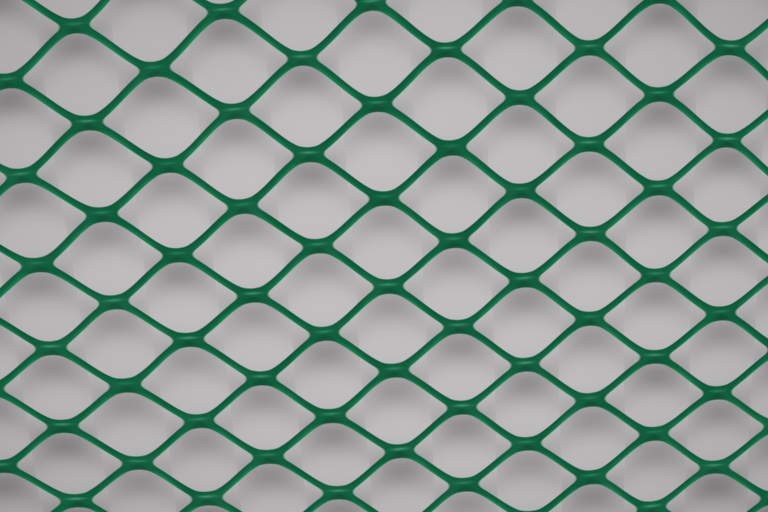
Reproduce this pattern procedurally as a Shadertoy shader.

```glsl
#define STRAND_HALF 0.0068
#define NODE_FLARE 0.0028
#define FILLET 0.017
#define S_BEND 0.6
#define SHADOW_DROP 0.036
#define SHADOW_DEPTH 0.15
#define WALL vec3(0.755, 0.747, 0.748)
#define GREEN vec3(0.06, 0.38, 0.25)
#define DARK_GREEN vec3(0.09, 0.27, 0.20)
#define LIGHT_GREEN vec3(0.08, 0.50, 0.30)
#define GLOSS vec3(0.45, 0.70, 0.57)

struct Net {
    float dist;   // distance to the strand centre lines
    float side;   // signed offset across the strand, positive below
    float width;  // local half width
    vec2 node;    // offset from the nearest junction
    vec2 id;      // index of the nearest junction
};

float hash(vec2 p) {
    return fract(sin(dot(p, vec2(127.1, 311.7))) * 43758.5);
}

float ripple(vec2 p) {
    return 0.5 * sin(p.x * 23.0 + 2.0 * sin(p.y * 17.0))
         + 0.3 * sin(p.y * 41.0 + p.x * 29.0)
         + 0.2 * sin(p.x * 97.0 - p.y * 71.0);
}

float bell(float x) { return exp(-x * x); }
float bell(vec2 p) { return exp(-dot(p, p)); }

float smoothMin(float a, float b, float k) {
    float h = max(k - abs(a - b), 0.0) / k;
    return min(a, b) - 0.25 * h * h * k;
}

float centredFract(float x) {
    return fract(x + 0.5) - 0.5;
}

// p.x runs from the canvas centre, p.y down from the top, in canvas heights
Net sampleNet(vec2 p) {
    // Tilted and slightly bowed lattice coordinates
    float colSize = 0.144 - 0.02 * p.y;
    float t = (p.x + 0.0254 - 0.062 * p.y) / colSize;
    float u = t + 0.0046 * t * t;
    float y = p.y + 0.007 * u - (0.00102 - 0.0015 * p.y) * u * u - 0.0059;
    float depth = 0.2023 - 0.0312 * y;
    float v = y / depth;
    float rowSize = depth * depth / 0.2023;
    u += 0.012 * sin(v * 2.3 + u * 1.7);
    v += 0.010 * sin(u * 2.1 - v * 1.3);

    // Two S-shaped strands leave every junction on each side
    float f = fract(u);
    float stagger = 0.5 * mod(floor(u), 2.0);
    float bend = 0.5 * mix(f, f * f * (3.0 - 2.0 * f), S_BEND);
    float slope = 0.5 * mix(1.0, 6.0 * f * (1.0 - f), S_BEND) * rowSize / colSize;
    float toDist = rowSize * inversesqrt(1.0 + slope * slope);
    float a = centredFract(v - stagger - bend) * toDist;
    float b = centredFract(v - stagger + bend) * toDist;

    Net net;
    net.dist = smoothMin(abs(a), abs(b), FILLET);
    net.side = (a * b * b + b * a * a) / (a * a + b * b + 1e-9);
    float col = floor(u + 0.5);
    float row = v - 0.5 * mod(col, 2.0);
    net.node = vec2((u - col) * colSize, centredFract(row) * rowSize);
    net.id = vec2(col, floor(row + 0.5));
    float flare = bell(net.node.x / 0.026);
    net.width = colSize / 0.139 * (STRAND_HALF + NODE_FLARE * flare)
              * (1.0 + 0.06 * ripple(p * 0.8));
    return net;
}

vec3 wallColor(vec2 p) {
    vec2 q = vec2(p.x / 0.75, 2.0 * p.y - 1.0);
    float vignette = 0.075 * pow(dot(q, q) * 0.6, 1.5);
    vec3 wall = WALL - vignette + 0.006 * ripple(p * 0.2);

    // Soft shadow of the net, deepest below the junctions
    Net caster = sampleNet(p - vec2(0.004, SHADOW_DROP));
    float band = bell(caster.dist / 0.026);
    float pool = bell(caster.node / vec2(0.058, 0.036))
               * mix(0.75, 1.15, hash(caster.id));
    return wall - SHADOW_DEPTH * (0.28 * band + 0.85 * pool);
}

vec3 plasticColor(Net net, vec2 p) {
    float h = clamp(net.side / net.width, -1.0, 1.0);
    float nodeMask = bell(net.node / vec2(0.034, 0.022));
    float grain = ripple(p * 1.5);

    // Translucent lower rim on strands, shaded underside on junctions
    float rim = smoothstep(0.0, 0.8, h + 0.2 * grain) * (1.0 - nodeMask);
    float shade = 0.65 * (1.0 - smoothstep(-0.9, 0.1, h));
    shade = mix(shade, smoothstep(-0.3, 0.8, h), nodeMask);
    vec3 color = mix(GREEN, LIGHT_GREEN, 0.8 * rim);
    color = mix(color, DARK_GREEN, 0.8 * shade);

    // Gloss streak on top of each junction
    float gloss = bell((net.node + vec2(0.0, 0.004)) / vec2(0.018, 0.0028))
                * mix(0.15, 0.55, hash(net.id + 7.0));
    return mix(color, GLOSS, gloss) + 0.012 * grain;
}

void mainImage(out vec4 fragColor, in vec2 fragCoord) {
    vec2 p = fragCoord / iResolution.y;
    p = vec2(p.x - 0.5 * iResolution.x / iResolution.y, 1.0 - p.y);
    Net net = sampleNet(p);
    float edge = max(1.0 / iResolution.y, 0.0018);
    float cover = 1.0 - smoothstep(-edge, edge, net.dist - net.width);
    fragColor = vec4(mix(wallColor(p), plasticColor(net, p), cover), 1.0);
}
```
